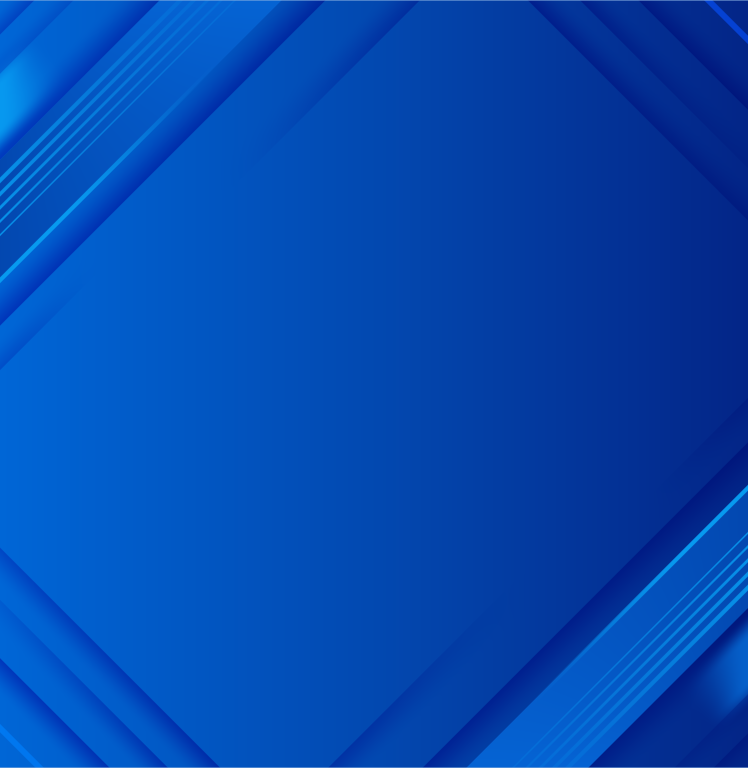
A Shadertoy shader for this background:

```glsl
// Layered blue diagonal panels with soft shadows and cyan stripes around an open centre.

const vec3 AZURE = vec3(0.00, 0.40, 0.84);
const vec3 COBALT = vec3(0.01, 0.275, 0.68);
const vec3 NAVY = vec3(0.01, 0.145, 0.53);
const vec3 CYAN = vec3(0.03, 0.62, 0.95);

// Horizontal three-stop gradient
vec3 backdrop(float x) {
    vec3 c = mix(AZURE, COBALT, smoothstep(-0.15, 0.65, x) * 1.12 - 0.12);
    c = mix(AZURE, COBALT, clamp(x / 0.54, 0.0, 1.0));
    return mix(c, NAVY, clamp((x - 0.54) / 0.46, 0.0, 1.0));
}

// Hard on the centre side of the edge, fading toward the corner
float edgeShadow(float d, float edge, float width, float soft) {
    float inside = edge - d;
    float fade = clamp(1.0 - inside / width, 0.0, 1.0);
    return smoothstep(-soft, soft, inside) * fade * fade * (2.0 - fade);
}

// Antialiased diagonal line
float stripe(float d, float centre, float halfWidth, float soft) {
    return 1.0 - smoothstep(halfWidth - soft, halfWidth + soft, abs(d - centre));
}

// Filled diagonal strip between two distances
float band(float d, float low, float high, float soft) {
    return smoothstep(low - soft, low + soft, d)
         * (1.0 - smoothstep(high - soft, high + soft, d));
}

// Corner-relative position, repeated by a half turn of the canvas
vec2 foldCorner(vec2 q, vec2 size) {
    return q.x + q.y > 0.5 * (size.x + size.y) ? size - q : q;
}

// Top left and bottom right: striped panel, glow and stacked sheets
vec3 panelCorners(vec3 col, vec2 q, vec3 shade, float x, float soft) {
    float d = q.x + q.y;
    float along = clamp(q.x / max(d, 0.001), 0.0, 1.0);

    // Faint outer creases that fade along their length
    col = mix(col, shade, 0.65 * edgeShadow(d, 0.547, 0.055, soft)
                              * smoothstep(0.53, 1.0, along));
    col = mix(col, shade, 0.45 * edgeShadow(d, 0.482, 0.045, soft)
                              * (1.0 - smoothstep(0.0, 0.28, along)));

    // Main sheet edge and panel
    col = mix(col, shade, 0.92 * edgeShadow(d, 0.424, 0.065, soft));
    vec3 panel = mix(vec3(0.01, 0.28, 0.69), vec3(0.02, 0.39, 0.83), along);
    col = mix(col, panel, band(d, 0.208, 0.367, soft));

    // Bright rim and a family of thinning stripes
    float rim = stripe(d, 0.365, 0.0038, soft) * (1.0 - smoothstep(0.2, 0.8, along));
    col = mix(col, CYAN, 0.95 * rim);
    for (int i = 0; i < 5; i++) {
        float k = float(i);
        float line = stripe(d, 0.235 + 0.0178 * k, 0.0038 - 0.0006 * k, soft);
        col = mix(col, CYAN, line * mix(0.85, 0.15, along));
    }

    // Inner sheets and side glow
    col = mix(col, shade, 0.85 * edgeShadow(d, 0.208, 0.06, soft));
    vec3 glowColor = mix(CYAN, vec3(0.02, 0.40, 0.82), x);
    float glow = band(d, 0.095, 0.185, 0.018) * (1.0 - smoothstep(0.0, 0.5, along));
    col = mix(col, glowColor, 0.9 * glow);
    col = mix(col, shade, 0.35 * edgeShadow(d, 0.096, 0.035, soft));
    return mix(col, shade, 0.65 * edgeShadow(d, 0.045, 0.04, soft));
}

// Top right and bottom left: stacked sheets with a small accent
vec3 sheetCorners(vec3 col, vec2 q, vec3 shade, float x, float soft) {
    float d = q.x + q.y;
    float along = clamp(q.x / max(d, 0.001), 0.0, 1.0);
    col = mix(col, shade, mix(0.6, 0.95, along) * edgeShadow(d, 0.287, 0.05, soft));
    col = mix(col, shade, mix(0.2, 0.85, along) * edgeShadow(d, 0.219, 0.045, soft));
    col = mix(col, shade, 0.9 * edgeShadow(d, 0.143, 0.05, soft));
    vec3 accent = mix(vec3(0.0, 0.47, 0.94), vec3(0.02, 0.25, 0.82), x);
    return mix(col, accent, stripe(d, 0.052, 0.0055, soft));
}

void mainImage(out vec4 fragColor, in vec2 fragCoord) {
    vec2 p = fragCoord / iResolution.y;
    vec2 size = vec2(iResolution.x / iResolution.y, 1.0);
    float soft = 1.0 / iResolution.y;
    float x = p.x / size.x;

    vec3 col = backdrop(x);
    vec3 shade = mix(vec3(0.0, 0.19, 0.72), vec3(0.0, 0.08, 0.48), x);

    vec2 panelPos = foldCorner(vec2(p.x, 1.0 - p.y), size);
    vec2 sheetPos = foldCorner(p, size);
    col = panelCorners(col, panelPos, shade, x, soft);
    col = sheetCorners(col, sheetPos, shade, x, soft);

    // Pale hairline along the top and bottom
    float border = 1.0 - smoothstep(0.0, 0.002, min(p.y, 1.0 - p.y));
    col = mix(col, vec3(0.55, 0.7, 0.88), 0.7 * border);

    fragColor = vec4(col, 1.0);
}
```
